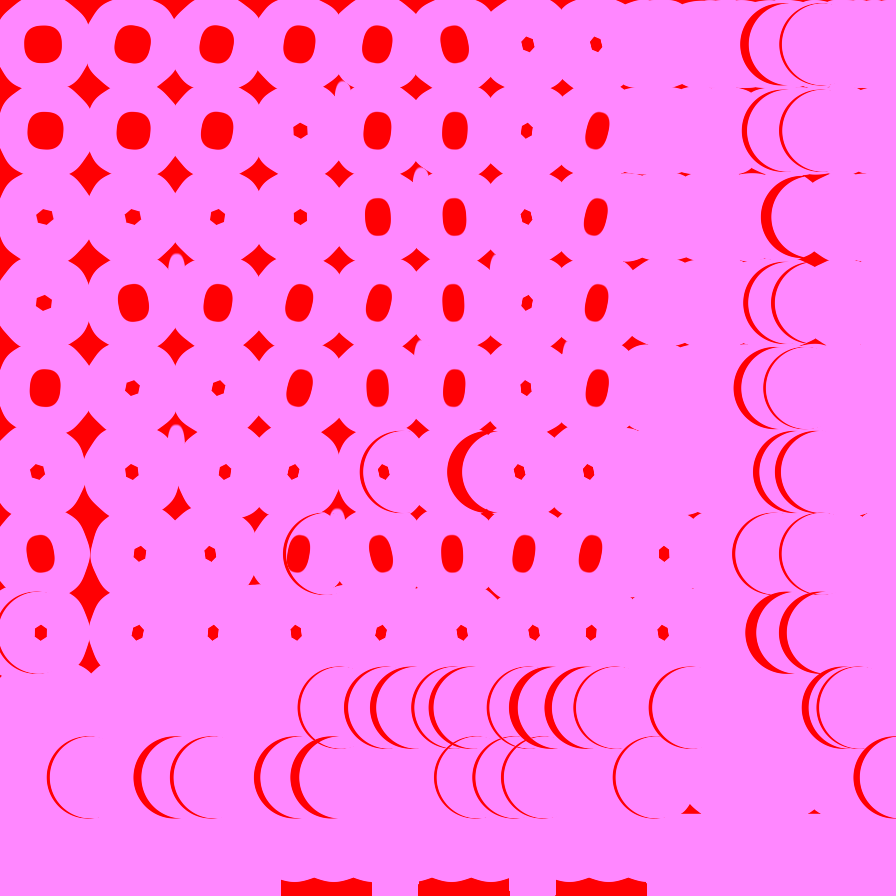
A WebGL 2 fragment shader for this pattern:

```glsl
#version 300 es
precision highp float;

#define SPAN 10.24
#define COLS 13.0
#define ROWS 10.0
#define DISC_RADIUS 0.56
#define EDGE_RADIUS 0.515
#define ARC_RADIUS 0.47
#define SMALL_HOLE 0.08
#define CROWD_COL 8.0
#define CROWD_ROW 7.0
#define PINK vec3(1.0, 0.53, 1.0)
#define RED vec3(1.0, 0.0, 0.01)

uniform vec2 u_resolution;
out vec4 outColor;

float hash(vec2 p) {
    vec3 q = fract(vec3(p.xyx) * vec3(0.1031, 0.1030, 0.0973));
    q += dot(q, q.yzx + 33.33);
    return fract((q.x + q.y) * q.z);
}

// Lattice steps shrink towards the right and the bottom
vec2 cellCenter(vec2 id) {
    float j2 = id.y * id.y;
    return vec2(0.507 + id.x * (1.027 - 0.018 * id.x),
                0.507 + 0.987 * id.y - 0.000077 * j2 * j2);
}

vec2 nearestCell(vec2 p) {
    float col = (1.027 - sqrt(max(1.0547 - 0.072 * (p.x - 0.507), 0.0))) / 0.036;
    float row = (p.y - 0.507) / 0.987;
    row += 0.000078 * row * row * row * row;
    return floor(vec2(col, row) + 0.5);
}

float roundedHole(vec2 p, vec2 halfSize) {
    vec2 q = pow(abs(p) / halfSize + 0.0001, vec2(2.5));
    return (pow(q.x + q.y, 0.4) - 1.0) * min(halfSize.x, halfSize.y);
}

float hexagon(vec2 p, float r) {
    p = abs(p);
    return max(p.x, 0.5 * p.x + 0.866 * p.y) - r;
}

float crescent(vec2 p, float width) {
    return max(length(p) - ARC_RADIUS, ARC_RADIUS - length(p - vec2(width, 0.0)));
}

bool hasSmallHole(vec2 id) {
    bool fullRow = id.y == 5.0 || id.y == 7.0;
    bool thinColumn = id.x == 8.0 || (id.x == 6.0 && id.y < 6.0) || (id.x == 7.0 && id.y == 0.0);
    bool leftBlock = id.y > 1.0 && mod(id.y, 2.0) == 0.0
        && abs(id.x - 1.5) < (id.y == 2.0 ? 2.0 : 1.0);
    bool diagonal = 2.0 * id.x == 3.0 * (3.0 - id.y);
    return fullRow || thinColumn || leftBlock || diagonal;
}

float holeShape(vec2 p, vec2 id) {
    bool open = id.y < 8.0 && (id.x < CROWD_COL || (id.x == CROWD_COL && id.y > 5.0));
    if (!open) return 1.0;
    float turn = (hash(id + 5.0) - 0.5) * 0.5;
    p = mat2(cos(turn), sin(turn), -sin(turn), cos(turn)) * p;
    float narrow = max(0.215 - 0.012 * id.x - 0.01 * id.y, 0.125);
    if (hasSmallHole(id)) return hexagon(p * vec2(0.17 / narrow, 1.0), SMALL_HOLE);
    return roundedHole(p, vec2(narrow, 0.215));
}

float arcChance(vec2 id) {
    if (id.x == 10.0 && id.y < 8.0) return 0.95;
    if (id.y == 8.0) return id.x > 3.0 && id.x < 8.0 ? 0.95 : 0.25;
    return id.y == 9.0 ? 0.4 : (id.y > 4.0 && id.x < CROWD_COL ? 0.12 : 0.0);
}

void main() {
    vec2 p = gl_FragCoord.xy / u_resolution * SPAN;
    p.y = SPAN - p.y;
    vec2 base = nearestCell(p);
    float cover = 10.0;
    float marks = 10.0;

    for (float dy = -1.0; dy <= 1.0; dy++)
    for (float dx = -1.0; dx <= 1.0; dx++) {
        vec2 id = base + vec2(dx, dy);
        if (min(id.x, id.y) < 0.0 || id.x >= COLS || id.y >= ROWS) continue;
        vec2 q = p - cellCenter(id);
        q.x -= (hash(id) - 0.5) * (id.y > 4.0 ? 0.2 : 0.03);
        bool crowded = id.x >= CROWD_COL || id.y >= CROWD_ROW;
        float radius = id.x >= CROWD_COL ? EDGE_RADIUS : DISC_RADIUS;
        radius += 0.006 * sin(9.0 * atan(q.y, q.x + 0.0001) + 6.0 * hash(id));
        cover = min(cover, length(q) - radius);
        marks = min(marks, holeShape(q, id));

        // Narrow arches cut some of the gaps
        if (hash(id + 31.0) < 0.2)
            cover = min(cover, roundedHole(q - vec2(0.5, 0.69), vec2(0.1, 0.27)));

        // Crowded discs and the slivers left between them
        for (float k = 0.0; k < 2.0; k++) {
            vec2 seed = id + 17.0 * (k + 1.0);
            float shift = hash(seed) - 0.5;
            if (crowded) cover = min(cover, length(q - vec2(shift, 0.0)) - radius + 0.01);
            float width = mix(0.03, 0.2, pow(hash(seed + 3.0), 3.0));
            vec2 arcShift = vec2(0.3 * k + 0.25 * shift, 0.0);
            if (hash(seed + 7.0) < arcChance(id))
                marks = min(marks, crescent(q - arcShift, width));
        }
    }

    // Solid lower band with a scalloped, partly open border
    float opening = cos((p.x - 3.73) * 4.0) + 0.5 - 2.0 * step(2.2, abs(p.x - 5.2));
    float border = 10.03 + 0.05 * abs(sin(p.x * 7.0)) + 0.4 * smoothstep(0.03, -0.03, opening);
    cover = min(cover, max(9.3 - p.y, p.y - border));

    float red = min(-cover, marks);
    float blur = 0.6 * SPAN / u_resolution.y;
    outColor = vec4(mix(RED, PINK, smoothstep(-blur, blur, red)), 1.0);
}
```
